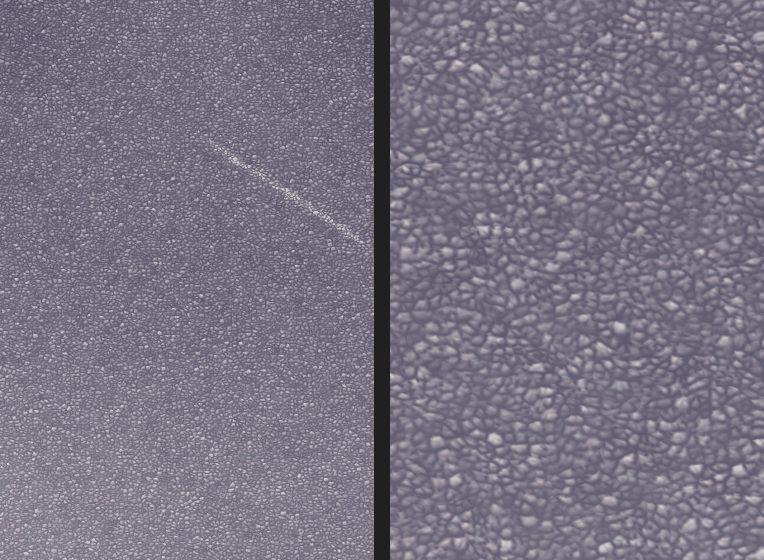
Left: the whole. Right: its middle third, enlarged.
This texture is drawn by a WebGL 1 fragment shader. Its source:

```glsl
precision highp float;
// Blue-grey pebbled leather under soft light, with a pale broken scratch.
// Two layers of cellular noise form small lit grains; layered sines bend and
// clump the grain and mottle the broad tone, which brightens to the lower left.
uniform vec2 u_resolution;

const vec3 SHADOW = vec3(0.355, 0.335, 0.420);
const vec3 SHEEN = vec3(0.670, 0.642, 0.672);
const vec3 BLUSH = vec3(0.030, -0.012, -0.006);
const vec2 LIGHT_DIR = vec2(-0.30, 0.95);
const float GRAIN_MEAN = 0.25;

vec2 hash2(vec2 cell) {
  vec3 q = fract(vec3(cell.xyx) * vec3(0.1031, 0.1030, 0.0973));
  q += dot(q, q.yzx + 33.33);
  return fract((q.xx + q.yz) * q.zy);
}

// Smooth mottling in about -1..1.
float waves(vec2 p) {
  float a = sin(p.x * 1.3 + 1.7 * sin(p.y * 0.8));
  float b = sin(p.y * 1.7 + 1.4 * sin(p.x * 1.1 + 2.0));
  float c = sin((p.x + p.y) * 2.3 + sin(p.x * 1.9 - p.y));
  return (a + b + 0.6 * c) / 2.6;
}

// Lit pebbles: x is brightness, y is a random value for each pebble.
vec2 pebbles(vec2 p, vec2 lightDir) {
  vec2 cell = floor(p);
  vec2 nearOffset = vec2(0.0);
  vec2 nearCell = cell;
  float nearest = 8.0;
  float second = 8.0;
  for (int j = -1; j <= 1; j++) {
    for (int i = -1; i <= 1; i++) {
      vec2 id = cell + vec2(float(i), float(j));
      vec2 offset = p - id - hash2(id);
      float d = length(offset);
      if (d < nearest) {
        second = nearest;
        nearest = d;
        nearOffset = offset;
        nearCell = id;
      } else {
        second = min(second, d);
      }
    }
  }
  vec2 random = hash2(nearCell + 71.0);
  float dome = smoothstep(0.0, 0.7, second - nearest);
  float lit = max(0.6 + 1.0 * dot(nearOffset, lightDir), 0.0);
  return vec2(dome * (0.4 + 0.9 * random.x) * lit, random.y);
}

// Soft streak from a to b that fades at both ends.
float streak(vec2 p, vec2 a, vec2 b, float halfWidth) {
  vec2 axis = b - a;
  float t = dot(p - a, axis) / dot(axis, axis);
  float d = length(p - a - axis * clamp(t, 0.0, 1.0));
  float ends = smoothstep(0.0, 0.3, t) * (1.0 - smoothstep(0.85, 1.0, t));
  return ends * exp(-d * d / (halfWidth * halfWidth));
}

float broadTone(vec2 p, vec2 uv) {
  float low = 1.0 - smoothstep(0.0, 0.62, uv.y);
  float tone = 0.32 + 0.17 * low + 0.15 * low * (1.0 - uv.x);
  float side = abs(uv.x - 0.5) * 2.0;
  tone -= 0.14 * side * side * smoothstep(0.75, 1.0, uv.y);
  tone += 0.025 * waves(p * 7.0) + 0.025 * waves(p * 23.0 + 5.0);
  return tone + 0.04 * waves(p * 83.0 + 2.0);
}

void main() {
  vec2 p = gl_FragCoord.xy / u_resolution.y;
  vec2 uv = gl_FragCoord.xy / u_resolution;

  // Grain, slightly wider than tall, gently bent and clumped
  vec2 bend = 0.0022 * vec2(waves(p * 48.0), waves(p * 55.0 + 9.0));
  vec2 q = p + bend;
  vec2 coarse = pebbles(q * vec2(118.0, 156.0), LIGHT_DIR);
  mat2 turn = mat2(0.94, 0.34, -0.34, 0.94);
  vec2 fine = pebbles(turn * q * vec2(175.0, 225.0) + 40.0, turn * LIGHT_DIR);
  float grain = 0.95 * coarse.x + 0.58 * fine.x - GRAIN_MEAN;
  grain *= 1.0 + 0.2 * waves(p * 61.0 + 3.0);
  float tone = broadTone(p, uv) + grain;

  // Broken scratch and a fainter scuff, both caught on the grain tops
  float bow = 0.003 * sin(p.x * 19.0);
  float scratch = streak(p + vec2(0.0, bow), vec2(0.315, 0.788), vec2(0.672, 0.548), 0.0058);
  float scuff = streak(p, vec2(0.42, 0.085), vec2(0.60, 0.180), 0.008);
  float patches = 0.65 + 0.35 * waves(p * 70.0);
  tone += scratch * patches * (0.3 + 1.4 * fine.x + 0.8 * coarse.x);
  tone += scuff * (0.06 + 0.25 * coarse.x);

  vec3 color = mix(SHADOW, SHEEN, min(tone, 1.45));
  color += BLUSH * (coarse.y - 0.5) * smoothstep(0.2, 0.8, tone);
  gl_FragColor = vec4(color, 1.0);
}
```
